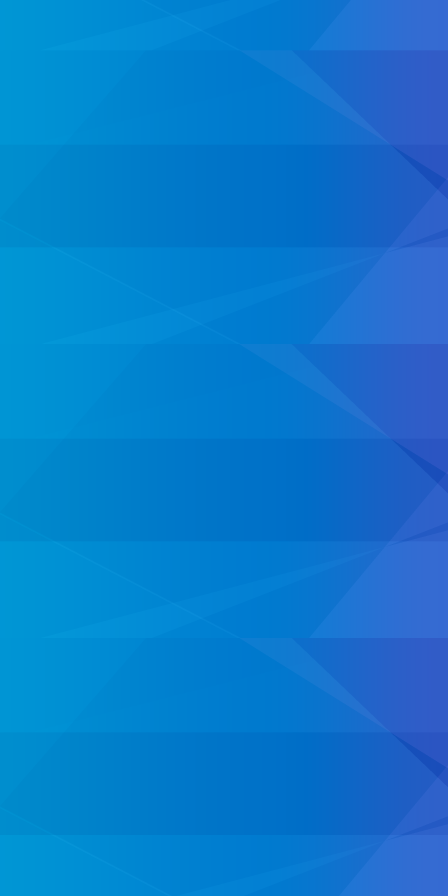
This background is drawn by a Shadertoy shader. Its source:

```glsl
const float PERIOD = 0.656;      // tile height, in canvas widths
const float FIRST_SEAM = 0.112;  // distance of the first seam from the top
const int SAMPLES = 3;           // edge smoothing samples per axis

const vec3 CYAN = vec3(0.0, 0.575, 0.82);
const vec3 AZURE = vec3(0.0, 0.468, 0.805);
const vec3 VIOLET = vec3(0.165, 0.385, 0.79);

// Signed distance to the line a-b, positive below it when a is left of b
float lineDistance(vec2 p, vec2 a, vec2 b) {
    vec2 d = normalize(b - a), e = p - a;
    return d.x * e.y - d.y * e.x;
}

float below(vec2 p, vec2 a, vec2 b) {
    return step(0.0, lineDistance(p, a, b));
}

float between(float low, float high, float v) {
    return step(low, v) * step(v, high);
}

vec3 sideGradient(float x) {
    vec3 c = mix(CYAN, AZURE, smoothstep(-0.15, 0.68, x) * 1.06 - 0.06);
    return mix(c, VIOLET, smoothstep(0.58, 1.0, x));
}

// One tile: p.x runs right, p.y runs down from the seam
vec3 tileColor(vec2 p) {
    vec3 c = sideGradient(p.x);

    // Horizontal bands
    float band = between(0.211, 0.440, p.y);
    float lower = step(0.440, p.y);
    float upper = 1.0 - band - lower;
    c += band * vec3(-0.025, -0.027, -0.022);
    c += lower * vec3(0.0, 0.010, 0.008);

    // Pale corner on the left
    float corner = 1.0 - below(p, vec2(0.0, 0.375), vec2(0.326, 0.0));
    c += corner * vec3(0.0, 0.014, 0.012);

    // Crossing facets on the upper right
    float underLong = below(p, vec2(0.534, 0.0), vec2(0.872, 0.211));
    float underSteep = below(p, vec2(0.651, 0.0), vec2(0.872, 0.211));
    c += underSteep * (1.0 - underLong) * vec3(0.055, 0.016, 0.012);
    c += (1.0 - underSteep) * (1.0 - underLong) * step(0.651, p.x) * vec3(0.03, -0.025, -0.008);
    c += underLong * (1.0 - underSteep) * vec3(-0.04, -0.055, -0.04);

    // Pale facet on the lower right
    float facet = below(p, vec2(0.690, 0.656), vec2(0.859, 0.453));
    c += facet * vec3(0.045, 0.022, 0.025);

    // Narrow streak, light left of its crossing and dark right of it
    vec2 crossing = vec2(0.859, 0.453);
    float underFlat = below(p, vec2(0.091, 0.656), crossing);
    float underTilted = below(p, vec2(0.339, 0.656), crossing);
    c += underFlat * (1.0 - underTilted) * vec3(0.012, 0.020, 0.014);
    c += underTilted * (1.0 - underFlat) * vec3(-0.04, -0.03, -0.025);

    // Long descending edge with a faint highlight
    float edge = lineDistance(p, vec2(0.0, 0.378), vec2(0.534, 0.656));
    c += step(0.0, edge) * vec3(0.0, 0.008, 0.006);
    c += step(abs(edge), 0.0018) * vec3(0.02, 0.022, 0.016);

    // Barely visible fold in the upper band
    float fold = below(p, vec2(0.15, 0.19), vec2(0.78, 0.03));
    c += upper * fold * underSteep * vec3(0.0, 0.005, 0.003);
    return c;
}

void mainImage(out vec4 fragColor, in vec2 fragCoord) {
    vec3 sum = vec3(0.0);
    for (int j = 0; j < SAMPLES; j++) {
        for (int i = 0; i < SAMPLES; i++) {
            vec2 offset = (vec2(i, j) + 0.5) / float(SAMPLES) - 0.5;
            vec2 uv = (fragCoord + offset) / iResolution.xy;
            vec2 p = vec2(uv.x, 2.0 * (1.0 - uv.y) - FIRST_SEAM);
            p.y = mod(p.y, PERIOD);
            sum += tileColor(p);
        }
    }
    fragColor = vec4(clamp(sum / float(SAMPLES * SAMPLES), 0.0, 1.0), 1.0);
}
```
